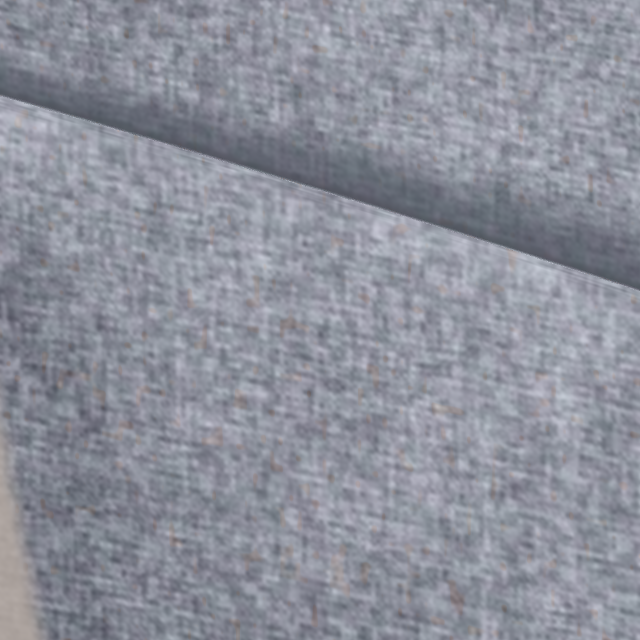
Give the GLSL for this texture, as a WebGL 2 fragment shader.

```glsl
#version 300 es
precision highp float;
// Woven grey upholstery with a slanting fold: soft shadow above, lit lip below.
// Short warp and weft strands come from stretched value noise on skewed axes;
// broad gradients shade the cushions and a pale blur fills the lower left corner.

uniform vec2 u_resolution;
out vec4 fragColor;

const vec3 SHADOW_COLOR = vec3(0.375, 0.395, 0.440);
const vec3 CREASE_COLOR = vec3(0.310, 0.320, 0.355);
const vec3 CLOTH_COLOR = vec3(0.562, 0.576, 0.622);
const vec3 PALE_COLOR = vec3(0.675, 0.640, 0.622);
const vec3 FLECK_TINT = vec3(0.010, -0.030, -0.065);
const float WEFT_SLOPE = 0.20;              // fall of the cross threads
const vec2 WEFT_SCALE = vec2(46.0, 112.0);  // strand cells per canvas
const vec2 WARP_SCALE = vec2(118.0, 50.0);
const vec2 WEAVE_COUNT = vec2(76.0, 72.0);  // threads per canvas
const float STRAND_CONTRAST = 0.155;
const float WEAVE_CONTRAST = 0.022;
const float BLOTCH_CONTRAST = 0.055;
const float TAU = 6.2831853;

// Integer hash of a lattice cell, 0 to 1
float hash(vec2 cell) {
    uvec2 k = uvec2(ivec2(cell));
    uint h = k.x * 1597u ^ k.y * 51749u;
    h = (h ^ (h >> 15u)) * 739391u;
    h = (h ^ (h >> 13u)) * 972663u;
    h ^= h >> 16u;
    return float(h & 65535u) / 65535.0;
}

float noise(vec2 p) {
    vec2 cell = floor(p);
    vec2 f = fract(p);
    f = f * f * (3.0 - 2.0 * f);
    float low = mix(hash(cell), hash(cell + vec2(1, 0)), f.x);
    float high = mix(hash(cell + vec2(0, 1)), hash(cell + vec2(1, 1)), f.x);
    return mix(low, high, f.y);
}

// Noise centred on zero
float signedNoise(vec2 p) {
    return noise(p + 300.0) - 0.5;
}

float seamHeight(float x) {
    return 0.852 - 0.305 * x + 0.02 * x * (1.0 - x);
}

// Thread relief around zero: strands, plain weave and faint long threads
float clothRelief(vec2 q) {
    float weft = signedNoise(q * WEFT_SCALE);
    float warp = signedNoise(q * WARP_SCALE + 71.0);
    float fuzz = signedNoise(q * 150.0 + 17.0);
    vec2 wave = cos(q * WEAVE_COUNT * TAU);
    float weave = 0.6 * wave.y + 0.4 * wave.x * wave.y;
    float longThreads = signedNoise(q * vec2(7.0, 95.0) + 5.0)
                      + signedNoise(q * vec2(105.0, 6.0) + 9.0);
    return STRAND_CONTRAST * (weft + 0.85 * warp + 0.45 * fuzz)
         + WEAVE_CONTRAST * weave * (0.5 + noise(q * 14.0))
         + 0.045 * longThreads;
}

void main() {
    vec2 p = gl_FragCoord.xy / u_resolution;
    float height = p.y - seamHeight(p.x);
    float above = smoothstep(-0.003, 0.003, height);

    // Skewed, slightly wandering thread axes
    vec2 q = vec2(p.x, p.y + WEFT_SLOPE * p.x);
    q += 0.007 * vec2(signedNoise(p * 13.0), signedNoise(p * 11.0 + 40.0));
    q *= mix(1.0, 1.08, above);
    float relief = clothRelief(q + above * 3.0);

    // Broad light on the lower and upper cushions
    float depth = max(-height, 0.0);
    float lower = 0.052 * exp(-depth * depth * 22.0) - 0.022 * smoothstep(0.3, 0.8, depth);
    lower -= 0.085 * (1.0 - smoothstep(0.0, 0.30, p.x)) * smoothstep(0.08, 0.32, depth);
    lower += 0.012 * smoothstep(0.4, 0.9, p.x);
    float upper = 0.012 - 0.035 * (1.0 - smoothstep(0.0, 0.25, p.x));
    float light = mix(lower, upper, above);
    light += BLOTCH_CONTRAST * (signedNoise(p * 6.0) + 0.7 * signedNoise(p * 19.0 + 8.0));

    // Shadowed roll above the fold
    float rollWidth = mix(0.046, 0.078, p.x);
    float roll = height / rollWidth + 0.25 * signedNoise(p * 25.0);
    float shadow = above * (1.0 - smoothstep(0.45, 1.75, roll));
    vec3 color = CLOTH_COLOR + light + relief * (1.0 - 0.35 * exp(-depth * 40.0) * (1.0 - above));
    vec3 shaded = SHADOW_COLOR + 0.35 * relief + 0.025 * clamp(roll, 0.0, 1.0);
    color = mix(color, shaded, shadow);

    // Dark crease and the fibrous bright lip under it
    float along = noise(vec2(p.x * 28.0, height * 320.0) + 500.0);
    float crease = above * (1.0 - smoothstep(0.002, 0.018, height));
    color = mix(color, CREASE_COLOR, 0.65 * crease);
    float lip = (1.0 - above) * (1.0 - smoothstep(0.006, 0.03, depth));
    color += lip * 0.11 * (along - 0.5);

    // Warm flecks and a gentle drift between cool and violet threads
    float fleck = smoothstep(0.80, 0.95, noise(q * vec2(75.0, 48.0) + 130.0));
    color += FLECK_TINT * fleck * (1.0 - 0.7 * shadow);
    color += vec3(0.022, -0.012, 0.008) * signedNoise(q * 42.0 + 210.0);

    // Pale out-of-focus corner
    float paleEdge = p.x - 0.066 + 0.185 * p.y + 0.008 * signedNoise(p * 20.0);
    float pale = 1.0 - smoothstep(-0.024, 0.020, paleEdge);
    color = mix(color, PALE_COLOR + 0.2 * relief, pale);

    fragColor = vec4(clamp(color, 0.0, 1.0), 1.0);
}
```
